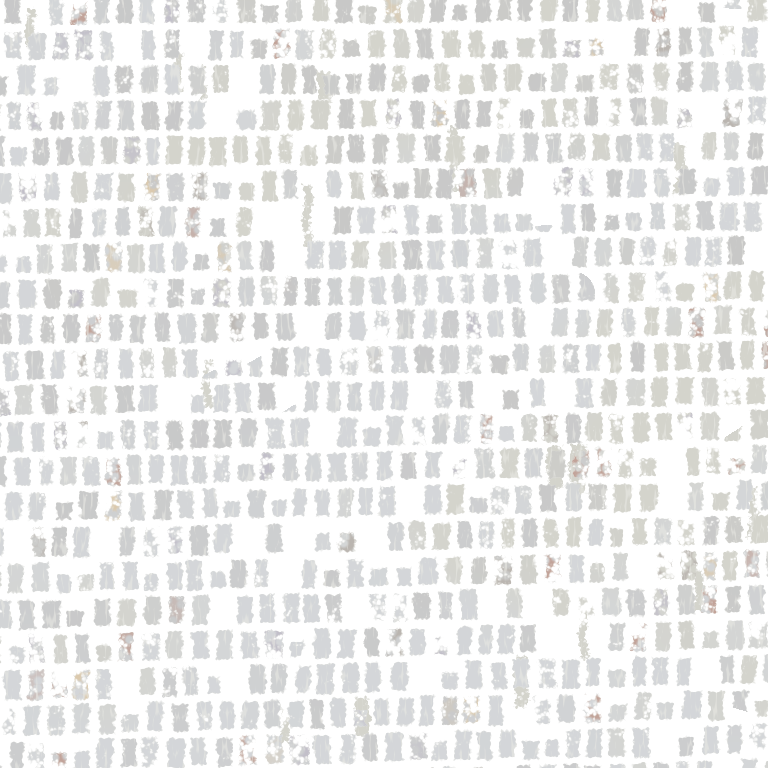
Give the GLSL for this pattern, as a WebGL 2 fragment shader.

```glsl
#version 300 es
precision highp float;

uniform vec2 u_resolution;
out vec4 outColor;

const vec2 GRID = vec2(33.0, 21.6);
const vec3 PAPER = vec3(1.0);
const vec3 COOL = vec3(0.83, 0.84, 0.85);
const vec3 WARM = vec3(0.83, 0.83, 0.80);
const vec3 GREY = vec3(0.78, 0.78, 0.78);
const vec3 PALE = vec3(0.91, 0.91, 0.89);
const vec3 UMBER = vec3(0.73, 0.71, 0.69);
const vec3 RUST = vec3(0.76, 0.64, 0.60);
const vec3 OCHRE = vec3(0.86, 0.79, 0.68);
const vec3 VIOLET = vec3(0.76, 0.75, 0.79);

vec2 hash2(vec2 c) {
  vec3 a = fract(c.xyx * vec3(0.1031, 0.1030, 0.0973));
  a += dot(a, a.yzx + 33.33);
  return fract((a.xx + a.yz) * a.zy);
}

// Distance to the nearest scattered point
float cellular(vec2 p) {
  vec2 base = floor(p);
  float nearest = 2.0;
  for (int j = -1; j <= 1; j++) {
    for (int i = -1; i <= 1; i++) {
      vec2 c = base + vec2(i, j);
      nearest = min(nearest, length(c + hash2(c + 71.0) - p));
    }
  }
  return nearest;
}

float boxDistance(vec2 p, vec2 halfSize) {
  vec2 q = abs(p) - halfSize;
  return length(max(q, 0.0)) + min(max(q.x, q.y), 0.0);
}

// Slow drift of tone over the canvas, about -1 to 1
float drift(vec2 p) {
  return 0.6 * sin(p.x * 7.0 + 2.0 * sin(p.y * 5.0)) + 0.4 * sin(p.y * 11.0 - p.x * 4.0);
}

// Rows climb to the right, more so near the bottom
vec2 gridCoord(vec2 p) {
  float v = (p.y - p.x * mix(0.024, 0.004, p.y)) * GRID.y + 0.18;
  float row = floor(v);
  float shift = 0.6 * (hash2(vec2(row, 5.0)).x - 0.5) + 0.25 * sin(p.x * 9.0 + row * 2.1);
  return vec2(p.x * GRID.x + shift + 3.0, v);
}

// Hand-painted dab: sheared box with uneven sides, sometimes short
float dabDistance(vec2 q, vec2 id) {
  vec2 size = hash2(id + 11.0);
  vec2 offset = hash2(id + 23.0) - 0.5;
  vec2 form = hash2(id + 37.0);
  vec2 halfSize = mix(vec2(0.0080, 0.0168), vec2(0.0108, 0.0195), size);
  float cut = form.x > 0.86 ? 0.007 : 0.0;
  q -= offset * vec2(0.004, 0.003);
  q.x += q.y * (form.y - 0.5) * 0.16;
  q.y += cut;
  halfSize.y -= cut;
  halfSize.x += 0.0010 * sin(q.y * 190.0 + form.y * 40.0) + 0.0005 * sin(q.y * 430.0 + size.x * 30.0);
  return boxDistance(q, halfSize - 0.0015) - 0.0015;
}

// Scattered long runs that join dabs of neighbouring rows
float runDistance(vec2 p) {
  float d = 1.0;
  for (int i = 0; i < 16; i++) {
    vec2 centre = hash2(vec2(float(i), 91.0));
    vec2 size = hash2(vec2(float(i), 47.0));
    vec2 q = p - centre;
    q.x += 0.002 * sin(q.y * 120.0 + size.x * 20.0);
    d = min(d, boxDistance(q, mix(vec2(0.004, 0.020), vec2(0.009, 0.042), size)));
  }
  return d;
}

vec3 paintColor(vec2 p, vec2 id, float wear, float streak) {
  vec2 h = hash2(id + 53.0);
  float warmth = drift(p) * 0.35 + (p.x + p.y - 1.0) * 0.45 + (h.x - 0.5) * 0.7;
  vec3 color = mix(COOL, WARM, smoothstep(-0.05, 0.4, warmth));
  color = mix(color, GREY, smoothstep(0.45, 1.0, h.y + 0.25 * (p.y - 0.5)) * 0.9);
  vec3 stain = h.x < 0.35 ? RUST : (h.x < 0.55 ? OCHRE : (h.x < 0.8 ? VIOLET : UMBER));
  float stained = smoothstep(0.30, 0.42, wear) * step(0.35, h.y);
  color = mix(color, stain, stained * smoothstep(0.25, 0.65, cellular(p * 75.0 + 9.0)));
  return mix(color, PALE, 0.6 * smoothstep(0.55, 0.85, streak));
}

void main() {
  vec2 p = gl_FragCoord.xy / u_resolution;
  float aa = 0.8 / min(u_resolution.x, u_resolution.y);
  vec2 g = gridCoord(p);
  vec2 id = floor(g);
  vec2 q = (fract(g) - 0.5) / GRID;

  // Ragged outline and patchy wear
  float fine = cellular(p * 170.0);
  float rag = (fine - 0.5) * 0.0042;
  float blotch = 0.65 * (1.0 - cellular(p * 62.0)) + 0.35 * fine;
  vec2 age = hash2(id + 67.0);
  float wear = 0.04 + 0.56 * pow(age.x, 3.0) + 0.05 * drift(p.yx * 1.7) * age.x;
  float loss = wear + wear * (age.y - 0.3) * q.y * 25.0;
  float dab = max(dabDistance(q, id) + rag, (loss - blotch) * 0.01);
  dab += step(0.94, hash2(id + 83.0).x + 0.03 * drift(p * 1.4));

  // Runs are porous and greenish
  float run = max(runDistance(p) + rag * 1.6, (0.36 - blotch) * 0.01);

  float streak = cellular(p * vec2(210.0, 42.0));
  vec3 dabColor = paintColor(p, id, wear, streak);
  vec3 runColor = mix(WARM, PALE, 0.5 * smoothstep(0.5, 0.9, streak));
  dabColor = mix(dabColor, PALE, 0.45 * smoothstep(-0.0018, 0.0, dab));

  vec3 color = mix(PAPER, runColor, smoothstep(aa, -aa, run));
  color = mix(color, dabColor, smoothstep(aa, -aa, dab));
  outColor = vec4(color, 1.0);
}
```
